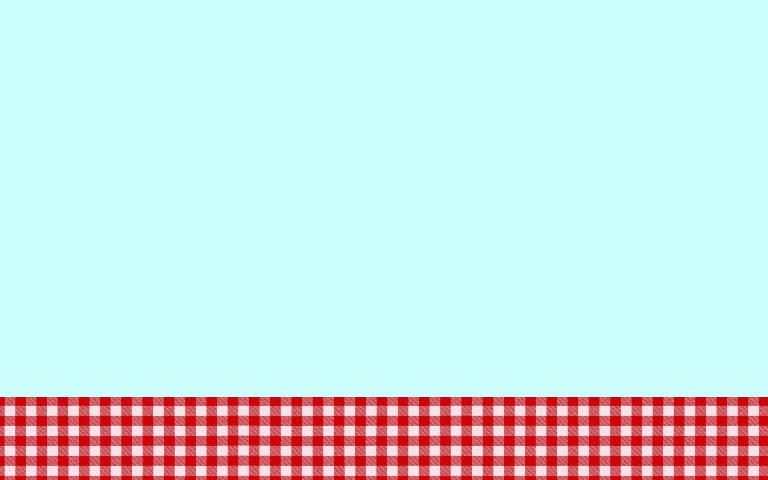
A Shadertoy shader for this background:

```glsl
// Pale aqua wall above a strip of red and white gingham cloth.

vec2 hashGradient(vec2 cell) {
    vec2 h = vec2(dot(cell, vec2(127.1, 311.7)), dot(cell, vec2(269.5, 183.3)));
    return fract(sin(h) * 43758.5) * 2.0 - 1.0;
}

float gradientNoise(vec2 p) {
    vec2 i = floor(p), f = fract(p);
    vec2 u = f * f * (3.0 - 2.0 * f);
    float low = mix(dot(hashGradient(i), f),
                    dot(hashGradient(i + vec2(1, 0)), f - vec2(1, 0)), u.x);
    float high = mix(dot(hashGradient(i + vec2(0, 1)), f - vec2(0, 1)),
                     dot(hashGradient(i + 1.0), f - 1.0), u.x);
    return mix(low, high, u.y);
}

// Coverage of dyed bands that fill half of each repeat.
float dyedBand(float position, float center, float period, float pixel) {
    float d = abs(fract((position - center) / period + 0.5) - 0.5);
    float soft = 0.6 * pixel / period;
    return 1.0 - smoothstep(0.25 - soft, 0.25 + soft, d);
}

vec3 gingham(vec2 p, float pixel) {
    // Slightly uneven weave
    vec2 q = p + 0.0012 * vec2(gradientNoise(p * 9.0), gradientNoise(p * 9.0 + 31.0));
    float warp = dyedBand(q.x, 0.6625, 0.04427, pixel);
    float weft = dyedBand(q.y, 0.0398, 0.0417, pixel);

    // Diagonal twill, faded when too fine for the canvas
    float twill = sin(6.2832 * (p.x + p.y) / 0.0105);
    twill *= 1.0 - smoothstep(0.3, 0.8, pixel / 0.0105);
    float fiber = gradientNoise(p * vec2(230.0, 260.0));

    vec3 white = vec3(0.96, 0.89, 0.91);
    vec3 red = vec3(0.80, 0.02, 0.04);
    vec3 blend = vec3(0.82, 0.36, 0.39);
    blend += vec3(0.02, 0.12, 0.12) * (0.6 * twill + 1.2 * fiber);

    vec3 cloth = mix(white, blend, max(warp, weft));
    cloth = mix(cloth, red, warp * weft);
    return cloth + 0.035 * fiber;
}

void mainImage(out vec4 fragColor, in vec2 fragCoord) {
    vec2 p = fragCoord / iResolution.y;
    float pixel = 1.0 / iResolution.y;

    vec3 wall = vec3(0.80, 1.0, 0.99);
    float clothMask = 1.0 - smoothstep(-0.5, 0.5, (p.y - 0.173) / pixel);
    vec3 color = mix(wall, gingham(p, pixel), clothMask);

    fragColor = vec4(clamp(color, 0.0, 1.0), 1.0);
}
```
